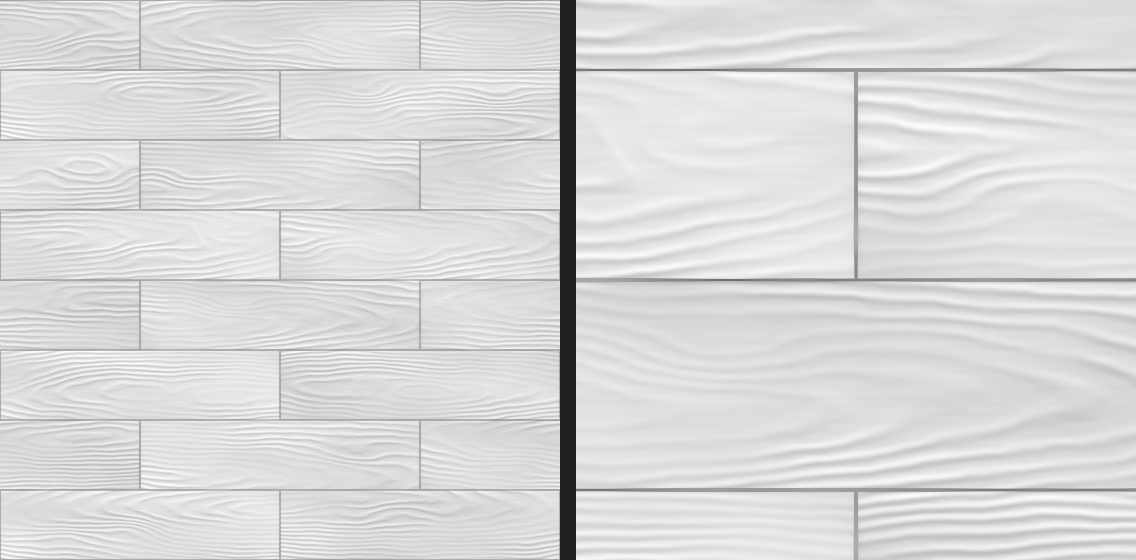
Left: the whole. Right: its middle third, enlarged.
Give the GLSL for this texture, as a WebGL 1 fragment shader.

```glsl
precision highp float;
uniform vec2 u_resolution;

const vec2 PLANK_COUNT = vec2(2.0, 8.0);
const float PLANK_ASPECT = 4.0;
const float TAU = 6.2831853;
const vec3 PAINT = vec3(0.872);
const vec3 SEAM_DARK = vec3(0.40);
const vec3 SEAM_PALE = vec3(0.70);

float hash(vec2 p) {
  return fract(sin(dot(p, vec2(127.1, 311.7))) * 43758.545);
}

float layeredSines(vec2 p, float seed) {
  float sum = 0.0;
  float amplitude = 0.5;
  for (int i = 0; i < 4; i++) {
    sum += amplitude * sin(p.x + seed + 1.7 * sin(p.y + seed * 1.3));
    p = mat2(0.8, 0.6, -0.6, 0.8) * p * 1.9;
    amplitude *= 0.5;
  }
  return sum;
}

// Soft elongated bumps, at most one per cell along the plank
float knots(vec2 q, float seed) {
  const float cellLength = 1.3;
  float cell = floor(q.x / cellLength);
  float sum = 0.0;
  for (int i = -1; i <= 1; i++) {
    float id = cell + float(i);
    vec2 jitter = vec2(hash(vec2(id, seed)), hash(vec2(seed, id + 7.0)));
    vec2 center = vec2((id + jitter.x) * cellLength, mix(0.25, 0.75, jitter.y));
    float present = step(0.5, hash(vec2(id + 3.0, seed + 5.0)));
    vec2 d = (q - center) * vec2(2.2, 6.5);
    sum += present * exp(-dot(d, d));
  }
  return sum;
}

// Ring number: tight lines at the edges, broad arches around the heart
float growthRings(vec2 q, float seed) {
  float heart = mix(0.15, 0.85, hash(vec2(seed, 1.0)));
  float apex = mix(-0.5, 4.5, hash(vec2(seed, 2.0)));
  float count = mix(13.0, 18.0, hash(vec2(seed, 3.0)));
  float across = q.y - heart + 0.07 * layeredSines(q * vec2(0.9, 1.5), seed);
  float taper = 0.12 * (q.x - apex);
  float radius = sqrt(across * across + taper * taper + 0.006);
  float wobble = 0.25 * layeredSines(q * vec2(4.0, 9.0), seed + 4.0);
  return count * radius + 1.7 * knots(q, seed) + wobble;
}

// Height of the brushed grain, worn down in places
float relief(vec2 q, float seed) {
  float wave = 0.5 + 0.5 * sin(TAU * growthRings(q, seed));
  float wear = layeredSines(q * vec2(1.3, 4.0), seed + 9.0);
  float strength = mix(0.25, 1.0, smoothstep(-0.5, 0.7, wear));
  float fibre = 0.08 * layeredSines(q * vec2(4.0, 60.0), seed + 2.0);
  return wave * wave * strength + fibre;
}

// Slope seen under light from above
float grainShade(vec2 q, float seed) {
  vec2 reach = vec2(0.0, 0.014);
  float slope = relief(q - reach, seed) - relief(q + reach, seed);
  return slope * (slope > 0.0 ? 0.085 : 0.098);
}

void main() {
  vec2 uv = gl_FragCoord.xy / u_resolution;
  float pixel = 1.0 / min(u_resolution.x, u_resolution.y);

  // Running bond: every other row is shifted by half a plank
  vec2 grid = uv * PLANK_COUNT;
  float row = floor(grid.y);
  grid.x += 0.5 * mod(row, 2.0);
  vec2 id = vec2(mod(floor(grid.x), PLANK_COUNT.x), row);
  vec2 local = fract(grid);
  vec2 q = local * vec2(PLANK_ASPECT, 1.0);
  float seed = 40.0 * hash(id + 0.5);

  // Painted grain with tone changes between and within planks
  vec3 color = PAINT + grainShade(q, seed);
  color += 0.034 * (hash(id + 11.0) - 0.5);
  color += 0.036 * layeredSines(q * vec2(1.1, 3.0), seed + 6.0);

  // Rounded plank edges: pale upper lip, soft shade beside the seam
  vec2 gap = min(local, 1.0 - local) / PLANK_COUNT;
  float edge = min(gap.x, gap.y);
  float topGap = (1.0 - local.y) / PLANK_COUNT.y;
  color += 0.04 * smoothstep(0.001, 0.003, topGap)
                * (1.0 - smoothstep(0.003, 0.006, topGap));
  color -= 0.06 * exp(-edge / 0.002);

  // Seams of uneven width and depth
  float unevenness = layeredSines(uv * vec2(23.0, 31.0), 2.0);
  float halfWidth = 0.0010 + 0.0005 * unevenness;
  float seam = 1.0 - smoothstep(halfWidth - 0.6 * pixel, halfWidth + 0.6 * pixel, edge);
  vec3 seamColor = mix(SEAM_DARK, SEAM_PALE, 0.5 + 0.5 * unevenness);
  color = mix(color, seamColor, seam);

  gl_FragColor = vec4(clamp(color, 0.0, 1.0), 1.0);
}
```
